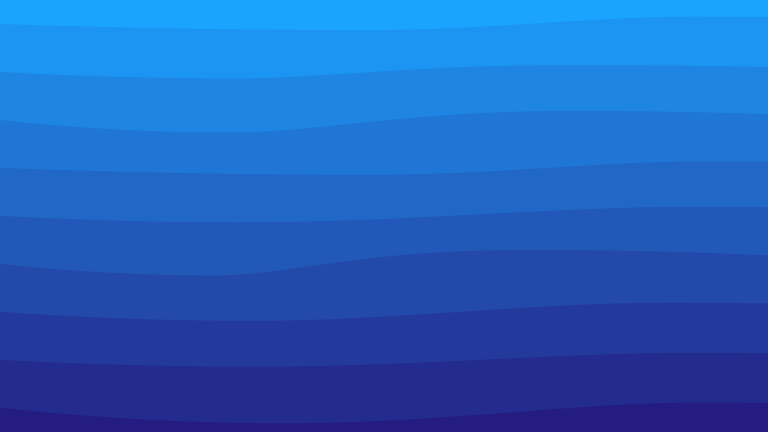
Give the GLSL for this background, as a Shadertoy shader.

```glsl
// Stacked wavy bands stepping from bright sky blue down to deep indigo.

const int EDGE_COUNT = 9;
const vec3 TOP_COLOR = vec3(0.10, 0.64, 1.00);
const vec3 BOTTOM_COLOR = vec3(0.14, 0.11, 0.50);
const float RED_BOW = 0.01;       // extra red in the middle bands
const float FIRST_EDGE = 0.0556;  // depth of the first edge at the left side
const float EDGE_STEP = 0.111;    // spacing between edges
const float TAIL_FALL = 2.4;      // drop of the wave beyond its crest
const float SKEW_GAIN = 3.2;      // earlier crests rise more steeply
const float SKEW_PIVOT = 0.87;

// Wave of each edge: trough x, trough depth, crest x, crest rise.
const vec4 WAVES[EDGE_COUNT] = vec4[EDGE_COUNT](
    vec4(0.48, 0.014, 0.90, 0.017),
    vec4(0.31, 0.015, 0.75, 0.016),
    vec4(0.30, 0.029, 0.75, 0.021),
    vec4(0.48, 0.016, 0.91, 0.015),
    vec4(0.31, 0.015, 0.90, 0.021),
    vec4(0.28, 0.027, 0.70, 0.032),
    vec4(0.33, 0.021, 0.87, 0.021),
    vec4(0.33, 0.016, 0.90, 0.016),
    vec4(0.37, 0.036, 0.91, 0.012));

// Downward offset of a wave at x: ease into the trough, climb, then fall away.
float waveOffset(float x, vec4 wave) {
    float troughX = wave.x, depth = wave.y, crestX = wave.z, rise = wave.w;
    if (x < troughX) {
        float left = 1.0 - x / troughX;
        return depth * (1.0 - left * left);
    }
    float amplitude = depth + rise;
    if (x < crestX) {
        float t = (x - troughX) / (crestX - troughX);
        t += SKEW_GAIN * (SKEW_PIVOT - crestX) * t * (1.0 - t);
        return depth - amplitude * smoothstep(0.0, 1.0, t);
    }
    float past = x - crestX;
    return -rise + TAIL_FALL * amplitude * past * past;
}

vec3 bandColor(float level) {
    vec3 color = mix(TOP_COLOR, BOTTOM_COLOR, level);
    color.r += RED_BOW * 4.0 * level * (1.0 - level);
    return color;
}

void mainImage(out vec4 fragColor, in vec2 fragCoord) {
    vec2 uv = fragCoord / iResolution.xy;
    float depth = 1.0 - uv.y;
    float softness = 0.7 / iResolution.y;

    // Count the edges above this point, with soft coverage at each one.
    float band = 0.0;
    for (int i = 0; i < EDGE_COUNT; i++) {
        float edge = FIRST_EDGE + EDGE_STEP * float(i) + waveOffset(uv.x, WAVES[i]);
        band += smoothstep(-softness, softness, depth - edge);
    }

    fragColor = vec4(bandColor(band / float(EDGE_COUNT)), 1.0);
}
```
